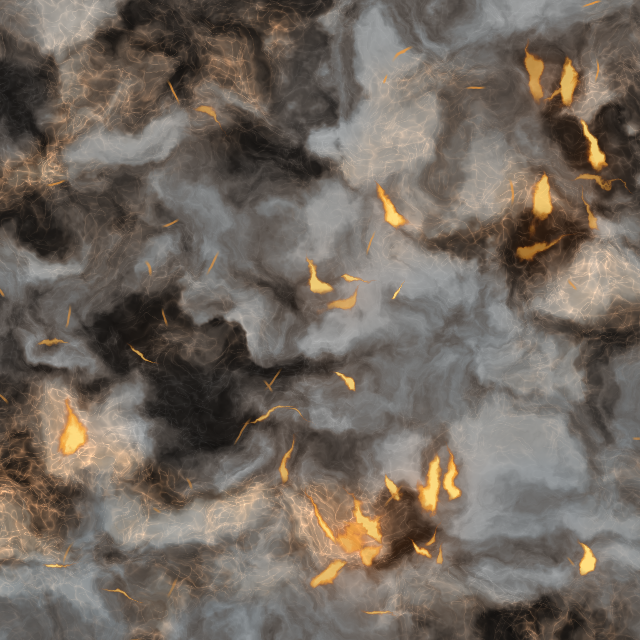
Give the GLSL for this texture, as a Shadertoy shader.

```glsl
// Billowing grey smoke with fine warm strands, dark gaps, tongues of flame and drifting sparks.
#define PUFF_COUNT 49
#define FLAME_COUNT 36
#define SPARK_COUNT 30
#define PUFF_RADIUS 0.130
#define STRAND_GAIN 0.40
#define FOG_GAIN 0.62
#define GLOW_GAIN 0.13
#define TONE_LIFT 0.075
#define TONE_CONTRAST 1.25
#define FLAME_EDGE vec3(0.70, 0.32, 0.09)
#define FLAME_BODY vec3(0.95, 0.62, 0.20)
#define FLAME_CORE vec3(1.00, 0.87, 0.50)

float hash(vec2 p) {
    return fract(sin(dot(p, vec2(127.1, 311.7))) * 43758.5453);
}

vec2 hash2(float n) {
    return vec2(hash(vec2(n, 3.7)), hash(vec2(n, 9.2)));
}

float noise(vec2 p) {
    vec2 i = floor(p), f = fract(p);
    f = f * f * (3.0 - 2.0 * f);
    return mix(mix(hash(i), hash(i + vec2(1, 0)), f.x),
               mix(hash(i + vec2(0, 1)), hash(i + vec2(1, 1)), f.x), f.y);
}

float fbm(vec2 p) {
    float sum = 0.0, amp = 0.5;
    for (int i = 0; i < 6; i++) {
        sum += amp * noise(p);
        p = mat2(1.6, 1.2, -1.2, 1.6) * p + 7.3;
        amp *= 0.52;
    }
    return sum;
}

vec2 warp(vec2 p, float scale) {
    return vec2(fbm(p * scale), fbm(p * scale + 31.4)) - 0.5;
}

mat2 rotate(float a) {
    return mat2(cos(a), sin(a), -sin(a), cos(a));
}

// Thin curled fibres along the contour lines of swirling noise
float strands(vec2 p) {
    float sum = 0.0;
    for (int i = 0; i < 6; i++) {
        float k = float(i);
        vec2 q = rotate(k * 0.7) * p * (42.0 + 16.0 * k) + k * 17.0;
        q += 2.2 * vec2(noise(q * 0.3), noise(q * 0.3 + 5.0));
        float line = 1.0 - abs(2.0 * noise(q * vec2(0.6, 1.4)) - 1.0);
        sum += pow(line, 8.0) * smoothstep(0.3, 0.8, noise(q * 0.4 + 40.0));
    }
    return sum * 0.6;
}

// Overlapping puffs, soft above and crisp below: x = tone, y = warmth
vec2 puffs(vec2 uv, vec2 swirl, float detail) {
    vec2 smoke = vec2(0.12 + 0.4 * max(detail - 0.4, 0.0), 0.3);
    for (int i = 0; i < PUFF_COUNT; i++) {
        float k = mod(float(i) * 11.0, 49.0);
        vec2 rnd = hash2(k + 40.0), look = hash2(k + 90.0);
        vec2 center = (vec2(mod(k, 7.0), floor(k / 7.0)) + rnd) / 7.0;
        float radius = PUFF_RADIUS * mix(0.5, 1.1, look.x);
        vec2 p = rotate((look.y - 0.5) * 1.2) * (uv + swirl * 0.14 - center) / radius * vec2(0.76, 1.25);
        float d = length(p);
        float below = smoothstep(0.35, -0.5, p.y);
        float cover = smoothstep(1.0, mix(0.08, 0.86, below * sqrt(look.y)), d);
        smoke.x *= 1.0 - 0.55 * below * smoothstep(1.6, 0.95, d);
        float tone = mix(0.25, 0.53, rnd.y) + 0.85 * (detail - 0.48) - 0.09 * p.y;
        smoke = mix(smoke, vec2(tone, look.x * 1.2), cover * 0.9);
    }
    return smoke;
}

// Tapered, bent tongues: x = heat, y = opacity, z = glow
vec3 flames(vec2 uv, vec2 swirl) {
    vec3 fire = vec3(0);
    vec2 lick = warp(uv, 15.0);
    float flicker = fbm(uv * vec2(40.0, 22.0) + lick * 3.0);
    for (int i = 0; i < FLAME_COUNT; i++) {
        float k = float(i);
        vec2 pos = hash2(k + 5.0), rnd = hash2(k + 61.0), look = hash2(k + 133.0);
        if (i < 12) pos = vec2(0.56, 0.14) + (pos - 0.5) * vec2(0.42, 0.2);
        else if (i < 18) pos = vec2(0.88, 0.76) + (pos - 0.5) * vec2(0.22, 0.36);
        bool level = i > 17 && mod(k, 3.0) > 0.5;
        float len = mix(0.045, 0.12, rnd.x);
        float width = level ? mix(0.004, 0.008, rnd.y) : mix(0.010, 0.028, rnd.y * rnd.y);
        float angle = level ? 1.5 + (look.x - 0.5) * 0.9 : (look.x - 0.5) * 1.6;
        vec2 p = rotate(angle) * (uv - pos + lick * 0.055 + swirl * 0.05);
        float t = p.y / len;
        float x = p.x + (look.y - 0.5) * 0.09 * t * t;
        float body = width * smoothstep(0.0, 0.4, t) * max(1.0 - t, 0.0) * 1.8;
        float inside = body - abs(x) - width * (0.5 - flicker) * 0.8 * step(0.001, body);
        float veil = mix(0.6, 1.0, look.y) * smoothstep(0.0, 0.3, t) * smoothstep(1.02, 0.8, t);
        float cover = smoothstep(0.0, 0.003 + width * 0.35, inside) * veil;
        float heat = clamp(inside / width * 1.4 + flicker - 0.4, 0.0, 1.0);
        fire.x = max(fire.x, cover * heat);
        fire.y = max(fire.y, cover);
        fire.z += width * 42.0 * exp(-length(vec2(x, p.y - len * 0.4)) * 34.0);
    }
    return fire;
}

// Short glowing streaks
float sparks(vec2 uv) {
    float light = 0.0;
    for (int i = 0; i < SPARK_COUNT; i++) {
        vec2 rnd = hash2(float(i) + 210.0), look = hash2(float(i) + 310.0);
        vec2 p = rotate(look.x * 6.28) * (uv - rnd);
        float len = mix(0.008, 0.028, look.y);
        p.x += (rnd.x - 0.5) * 16.0 * p.y * p.y;
        float taper = 1.0 - smoothstep(0.3, 1.0, abs(p.y) / len);
        light = max(light, taper * smoothstep(0.0028, 0.0006, abs(p.x)) * mix(0.4, 1.0, rnd.y));
    }
    return light;
}

void mainImage(out vec4 fragColor, in vec2 fragCoord) {
    vec2 uv = fragCoord / iResolution.y;
    vec2 swirl = warp(uv, 8.0);
    float detail = fbm(uv * 10.0 + swirl * 2.0);
    float grain = fbm(uv * 42.0 + swirl * 7.0) - 0.49;

    // Smoke body and drifting fog, thicker at the lower left and the right
    vec2 smoke = puffs(uv, swirl, detail);
    vec2 corner = uv - vec2(0.08, 0.1);
    float bank = exp(-dot(corner, corner) * 10.0)
               + 0.4 * smoothstep(0.55, 1.0, uv.x) * smoothstep(1.0, 0.5, uv.y);
    float fog = smoothstep(0.41, 0.72, fbm(uv * 5.0 + swirl + 12.0) + 0.22 * bank) * FOG_GAIN;
    float tone = mix(smoke.x, 0.53 + 0.4 * (detail - 0.5), fog) + TONE_LIFT;
    tone = 0.42 + (tone - 0.42) * TONE_CONTRAST + grain * mix(0.30, 0.17, fog);

    // Dark curled gaps
    float curl = abs(noise(uv * vec2(3.5, 7.5) + swirl * 1.3 + 50.0) - 0.5);
    float gap = smoothstep(0.09, 0.01, curl) * smoothstep(0.45, 0.65, noise(uv * 5.0 + 3.0));
    tone = mix(tone, 0.10, gap * 0.8 * (1.0 - fog));
    tone = max(min(tone, 0.58 + 0.35 * (tone - 0.58)), 0.12 + 0.3 * (tone - 0.12));

    // Grey ramp, cool in the light and warm in the dark, with fibres on top
    vec3 color = tone * mix(vec3(1.06, 0.98, 0.92), vec3(0.985, 1.0, 1.005), smoothstep(0.3, 0.5, tone));
    color = mix(color, color * vec3(0.95, 1.01, 1.06), clamp(bank * fog * 1.5, 0.0, 1.0));
    float warmth = clamp(smoke.y, 0.0, 1.0) * (1.0 - fog) * smoothstep(0.38, 0.6, noise(uv * 6.0 + 20.0) + 0.1);
    float fibre = strands(uv + swirl * 0.06) - 0.1;
    color *= mix(vec3(1.0), vec3(1.10, 0.94, 0.78), warmth);
    color += fibre * STRAND_GAIN * (warmth * vec3(0.85, 0.52, 0.27) + 0.20 * (1.0 - fog));

    // Fire and sparks
    vec3 fire = flames(uv, swirl);
    color += min(fire.z, 1.5) * GLOW_GAIN * vec3(1.0, 0.30, -0.15) * (0.5 + detail);
    vec3 flame = mix(FLAME_EDGE, FLAME_BODY, smoothstep(0.0, 0.4, fire.x));
    flame = mix(flame, FLAME_CORE, smoothstep(0.4, 1.0, fire.x));
    color = mix(color, flame, fire.y);
    color = mix(color, vec3(0.93, 0.60, 0.24), sparks(uv + swirl * 0.03) * 0.85);

    fragColor = vec4(clamp(color, 0.0, 1.0), 1.0);
}
```
